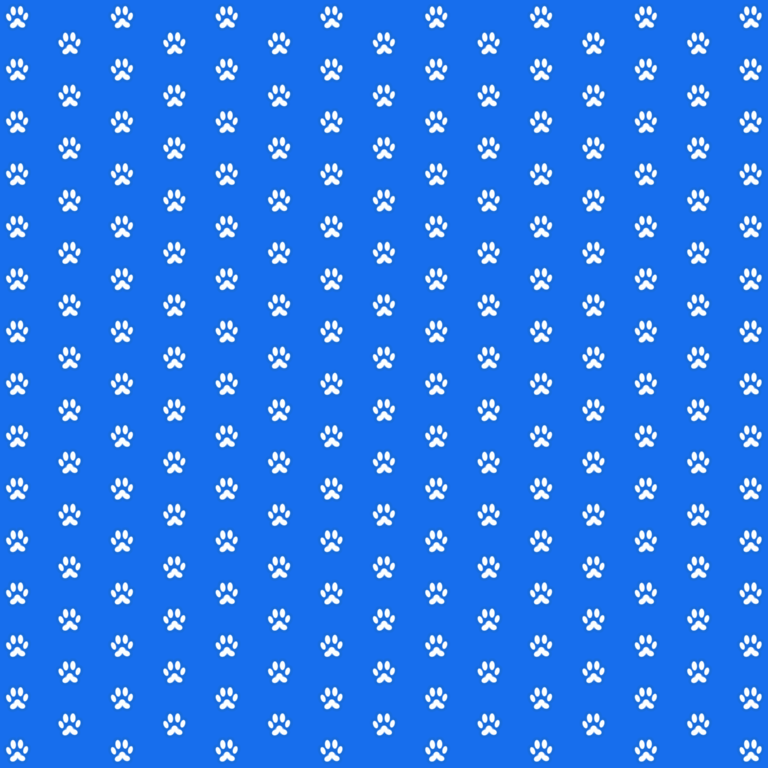
Give the GLSL for this pattern, as a WebGL 2 fragment shader.

```glsl
#version 300 es
precision highp float;

uniform vec2 u_resolution;
out vec4 fragColor;

const vec3 BLUE = vec3(0.09, 0.43, 0.93);
const vec3 HALO_BLUE = vec3(0.09, 0.42, 0.86);
const vec3 PAW_WHITE = vec3(0.985, 0.995, 1.0);

const float PITCH = 0.06822;     // spacing of columns and of paws in a column
const float MARGIN = 0.0224;     // centre of the first paw
const float PAW_RADIUS = 0.0143;
const float PAW_TILT = 0.05;
const float LAST_ROW = 14.0;

vec2 rotate(vec2 p, float angle) {
    float c = cos(angle), s = sin(angle);
    return vec2(c * p.x - s * p.y, s * p.x + c * p.y);
}

// Approximate signed distance to an ellipse
float ellipseDistance(vec2 p, vec2 radii) {
    float k0 = length(p / radii);
    float k1 = length(p / (radii * radii));
    return max(k0, 1e-3) * (k0 - 1.0) / max(k1, 1e-3);
}

float smoothUnion(float a, float b, float blend) {
    float h = max(blend - abs(a - b), 0.0) / blend;
    return min(a, b) - 0.25 * h * h * blend;
}

// Paw of unit radius: four toes above a lobed pad
float pawDistance(vec2 p) {
    vec2 q = vec2(abs(p.x), p.y);
    float innerToe = ellipseDistance(rotate(q - vec2(0.33, 0.59), 0.06), vec2(0.24, 0.41));
    float outerToe = ellipseDistance(rotate(q - vec2(0.77, 0.04), 0.35), vec2(0.21, 0.35));
    float padTop = length(q - vec2(0.0, -0.37)) - 0.28;
    float padLobe = ellipseDistance(rotate(q - vec2(0.38, -0.70), 0.4), vec2(0.32, 0.25));
    float pad = smoothUnion(padTop, padLobe, 0.25);
    return min(pad, min(innerToe, outerToe));
}

// Offset from the nearest paw centre; odd columns drop in by half a step
vec2 nearestPawOffset(vec2 p, float pitch, float margin) {
    vec2 grid = (p - margin) / pitch;
    float column = floor(grid.x + 0.5);
    float odd = mod(column, 2.0);
    float shift = 0.5 * odd;
    float row = clamp(floor(grid.y - shift + 0.5), 0.0, LAST_ROW - odd);
    return (grid - vec2(column, row + shift)) * pitch;
}

void main() {
    float canvas = min(u_resolution.x, u_resolution.y);
    vec2 p = gl_FragCoord.xy / canvas;

    vec2 local = nearestPawOffset(p, PITCH, MARGIN) / PAW_RADIUS;
    float d = pawDistance(rotate(local, -PAW_TILT));

    // Soft edge, never thinner than a pixel
    float edge = max(0.7 / canvas, 0.0013) / PAW_RADIUS;
    float paw = 1.0 - smoothstep(-edge, edge, d);
    float halo = 1.0 - smoothstep(0.14, 0.34, d);

    vec3 color = mix(BLUE, HALO_BLUE, halo);
    color = mix(color, PAW_WHITE, paw);
    fragColor = vec4(color, 1.0);
}
```
